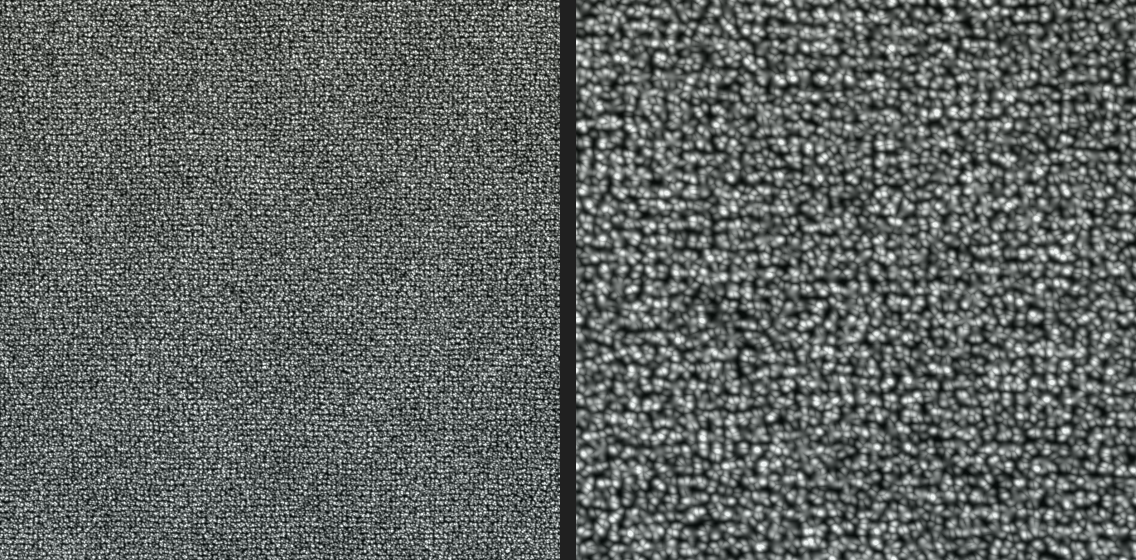
Left, the full canvas; right, a detail of the centre.
A three.js fragment shader for this texture:

```glsl
// Grey-green woven carpet: rows of small bright tufts with dark gaps.
// Jittered cellular tufts give the weave, a finer tilted layer gives the
// fibre grain, and layered sines bend the rows and mottle the tone.

varying vec2 vUv;

vec3 hash3(vec2 cell) {
  vec3 p = fract(vec3(cell.xyx) * vec3(0.1031, 0.1030, 0.0973));
  p += dot(p, p.yxz + 33.33);
  return fract((p.xxy + p.yzz) * p.zyx);
}

// Brightest of the soft oval tufts around p, one per cell.
float tufts(vec2 p, vec2 jitter) {
  vec2 cell = floor(p);
  float brightest = 0.0;
  for (int y = -1; y <= 1; y++) {
    for (int x = -1; x <= 1; x++) {
      vec2 id = cell + vec2(float(x), float(y));
      vec3 rnd = hash3(id + 17.0);
      vec2 d = p - id - 0.5 - jitter * (rnd.xy - 0.5);
      float tilt = (fract(rnd.x * 7.0 + rnd.y * 5.0) - 0.5) * 1.6;
      float c = cos(tilt), s = sin(tilt);
      d = mat2(c, -s, s, c) * d;
      float bump = exp(-dot(d * d, vec2(3.8, 6.4)));
      brightest = max(brightest, bump * (0.5 + 0.5 * rnd.z));
    }
  }
  return brightest;
}

// Broad uneven patches, about -1 to 1.
float mottle(vec2 p) {
  float sum = 0.0;
  float amp = 0.5;
  for (int i = 0; i < 4; i++) {
    sum += amp * sin(p.x + 1.7 * sin(p.y * 0.8)) * sin(p.y + 1.3 * sin(p.x * 0.7));
    p = mat2(1.5, 1.1, -1.1, 1.5) * p + 2.3;
    amp *= 0.75;
  }
  return sum;
}

void main() {
  // Slightly wavering rows and columns
  vec2 bend = vec2(sin(vUv.y * 23.0 + 2.0 * sin(vUv.x * 9.0)),
                   sin(vUv.x * 19.0 + 2.0 * sin(vUv.y * 7.0))) * 0.0015;
  float weave = tufts((vUv + bend) * vec2(116.0, 104.0), vec2(0.5, 0.32));

  // Fine fibres lying across the weave
  vec2 fibreUv = mat2(0.88, 0.47, -0.47, 0.88) * vUv * 200.0 + 300.0;
  float grain = tufts(fibreUv, vec2(0.9));

  // Combine, with brighter highlights than shadows are deep
  float relief = 0.60 * (weave - 0.34) + 0.63 * (grain - 0.335);
  relief += 0.034 * mottle(vUv * vec2(17.0, 12.0));
  float tone = clamp(0.37 + relief + 0.17 * relief * relief, 0.04, 0.95);

  // Olive tint at the top, teal tint at the bottom
  vec3 tint = mix(vec3(-0.016, 0.008, 0.006), vec3(-0.004, 0.009, -0.008),
                  smoothstep(0.1, 1.0, vUv.y));
  gl_FragColor = vec4(tone + tint, 1.0);
}
```
